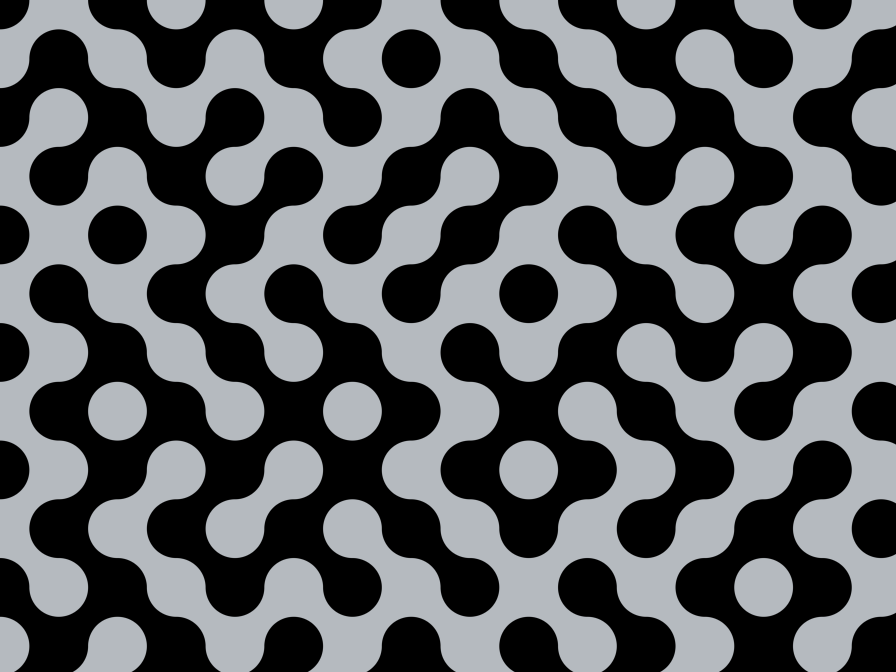
This pattern is drawn by a Shadertoy shader. Its source:

```glsl
#define ROWS 11.44
#define RADIUS 0.5
#define FLIP_CHANCE 0.5
#define SEED 17.0
#define EDGE_PIXELS 0.7
#define INK vec3(0.0)
#define SILVER vec3(0.71, 0.73, 0.75)

float hash(vec2 cell) {
    vec3 q = fract(vec3(cell.xyx + SEED) * vec3(0.1031, 0.1030, 0.0973));
    q += dot(q, q.yzx + 33.33);
    return fract((q.x + q.y) * q.z);
}

// Signed distance to the arcs: negative in ink, positive in silver.
float truchet(vec2 p) {
    vec2 cell = floor(p);
    vec2 local = fract(p);

    // Mirror random tiles so the arcs round the other two corners.
    float flip = step(hash(cell), FLIP_CHANCE);
    local.x = mix(local.x, 1.0 - local.x, flip);
    float dist = min(length(local), length(1.0 - local)) - RADIUS;

    // Grid corners alternate in colour like a checkerboard.
    float parity = mod(cell.x + cell.y + flip, 2.0);
    return dist * (1.0 - 2.0 * parity);
}

void mainImage(out vec4 fragColor, in vec2 fragCoord) {
    // Tiles are counted from the upper left corner.
    float pixel = ROWS / iResolution.y;
    vec2 p = vec2(fragCoord.x, iResolution.y - fragCoord.y) * pixel;

    float edge = EDGE_PIXELS * pixel;
    float silver = smoothstep(-edge, edge, truchet(p));
    fragColor = vec4(mix(INK, SILVER, silver), 1.0);
}
```
